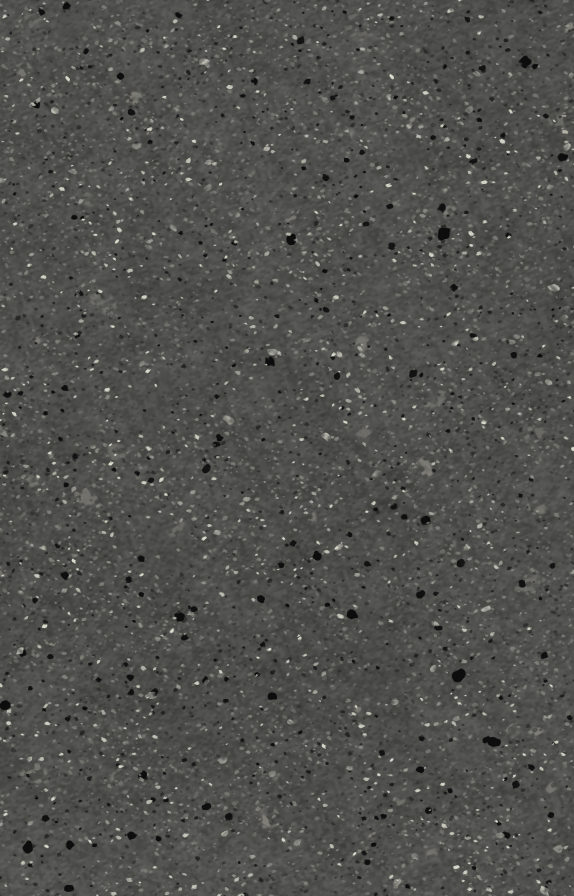
Give the GLSL for this texture, as a Shadertoy shader.

```glsl
// Dark grey speckled stone with black pores, pale chips and fine grain.

const vec3 STONE = vec3(0.308, 0.308, 0.298);
const vec3 PORE  = vec3(0.050, 0.051, 0.053);
const vec3 ASH   = vec3(0.52, 0.515, 0.485);
const vec3 CHIP  = vec3(0.86, 0.86, 0.81);

float hash(vec2 p) {
    return fract(sin(dot(p, vec2(127.1, 311.7))) * 43758.5453);
}

float valueNoise(vec2 p) {
    vec2 i = floor(p), f = fract(p);
    f = f * f * (3.0 - 2.0 * f);
    float low  = mix(hash(i), hash(i + vec2(1, 0)), f.x);
    float high = mix(hash(i + vec2(0, 1)), hash(i + vec2(1, 1)), f.x);
    return mix(low, high, f.y);
}

vec2 turn(vec2 p, float angle) {
    float c = cos(angle), s = sin(angle);
    return mat2(c, -s, s, c) * p;
}

// Coverage of one grain: a turned ellipse with an uneven outline.
float grain(vec2 q, float radius, float stretch, float angle, float seed, float blur) {
    q = turn(q, angle) * vec2(1.0 / stretch, stretch);
    float wobble = valueNoise(q / radius * 1.3 + seed * 57.0) - 0.5;
    float edge = radius * (1.0 + 0.6 * wobble) - length(q);
    return smoothstep(-blur, blur, edge);
}

// Scattered grains, one candidate per cell; "clump" gathers them in drifts.
float scatter(vec2 p, float cells, float density, vec2 radii, float stretch,
              float weakest, float clump, float seed, float blur) {
    vec2 home = floor(p * cells);
    float cover = 0.0;
    for (int y = -1; y <= 1; y++)
    for (int x = -1; x <= 1; x++) {
        vec2 cell = home + vec2(x, y);
        vec2 key = cell + seed;
        float drift = smoothstep(0.15, 0.85, valueNoise(cell / cells * 17.0 + seed));
        float chance = density * mix(1.0, 2.0 * drift, clump);
        if (hash(key) > chance) continue;
        vec2 jitter = vec2(hash(key + 17.3), hash(key + 41.9));
        float size = hash(key + 73.1);
        float radius = mix(radii.x, radii.y, size * sqrt(size));
        float angle = (hash(key + 97.7) - 0.5) * 1.8;
        float strength = mix(weakest, 1.0, hash(key + 131.3));
        vec2 q = p - (cell + jitter) / cells;
        cover = max(cover, strength * grain(q, radius, stretch, angle, jitter.x, blur));
    }
    return cover;
}

// Matrix tone: fine grain, slightly drawn out sideways, over soft mottling.
float matrixTone(vec2 p) {
    float fine   = valueNoise(turn(p, 0.35) * vec2(165.0, 215.0)) - 0.5;
    float medium = valueNoise(turn(p, -0.3) * vec2(55.0, 80.0) + 31.0) - 0.5;
    float soft   = valueNoise(turn(p, 0.6) * 15.0 + 17.0) - 0.5;
    float broad  = valueNoise(p * 3.0 + 7.0) - 0.5;
    return 0.080 * fine + 0.045 * medium + 0.025 * soft + 0.022 * broad;
}

void mainImage(out vec4 fragColor, in vec2 fragCoord) {
    vec2 p = fragCoord / iResolution.x;
    float blur = max(0.0016, 0.5 / iResolution.x);

    vec3 color = STONE + matrixTone(p);

    // Faint ash grains and loose crumbly patches
    float ash = scatter(p, 100.0, 0.27, vec2(0.0013, 0.0038), 1.2, 0.2, 0.75, 3.0, blur);
    float patchArea = scatter(p, 15.0, 0.15, vec2(0.009, 0.022), 1.2, 0.5, 0.5, 11.0, 0.004);
    float crumbs = smoothstep(0.42, 0.75, valueNoise(turn(p, 0.5) * vec2(115.0, 140.0) + 53.0));
    color = mix(color, ASH, max(ash, patchArea * crumbs) * 0.9);

    // Faint dark specks, then black pores from pinpricks to round holes
    float specks = scatter(p, 85.0, 0.22, vec2(0.0014, 0.0035), 1.2, 0.1, 0.5, 67.0, blur);
    float pricks = scatter(p, 58.0, 0.18, vec2(0.0016, 0.0042), 1.15, 0.4, 0.5, 19.0, blur);
    float pores  = scatter(p, 24.0, 0.14, vec2(0.0038, 0.0072), 1.1, 0.9, 0.5, 29.0, blur);
    float holes  = scatter(p, 12.0, 0.09, vec2(0.0070, 0.0112), 1.06, 1.0, 0.2, 37.0, blur);
    color = mix(color, PORE, max(specks * 0.45, max(pricks, max(pores, holes))));

    // Bright mineral chips
    float chips  = scatter(p, 62.0, 0.22, vec2(0.0014, 0.0042), 1.25, 0.2, 0.85, 43.0, blur);
    float flakes = scatter(p, 20.0, 0.11, vec2(0.0040, 0.0085), 1.25, 0.5, 0.6, 59.0, blur);
    float facets = mix(0.15, 1.0, valueNoise(turn(p, 0.8) * 160.0 + 89.0));
    color = mix(color, CHIP, max(chips, flakes * facets));

    fragColor = vec4(color, 1.0);
}
```
